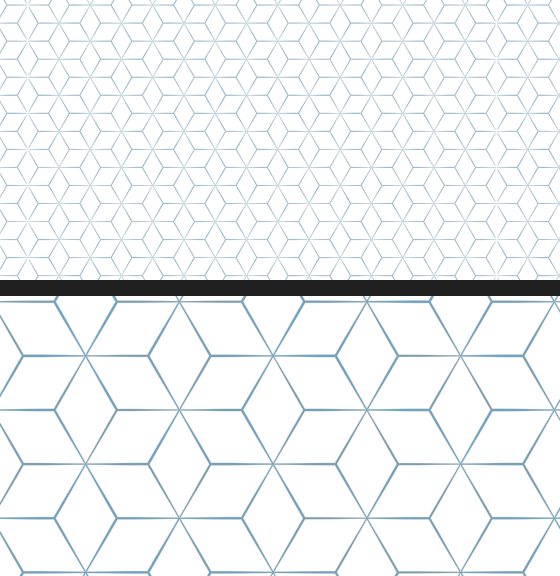
Top: the whole. Bottom: its middle third, enlarged.
Write a Shadertoy shader that draws this pattern.

```glsl
const float EDGE = 0.0744;      // rhombus side, in canvas heights
const float SIXTH = 1.04719755; // sixty degrees

float hash(vec2 p) {
    return fract(sin(dot(p, vec2(127.1, 311.7))) * 43758.5453);
}

// Share of a pixel footprint covered by a line of the given half width
float lineCoverage(float dist, float halfWidth, float footprint) {
    float low = max(dist - 0.5 * footprint, -halfWidth);
    float high = min(dist + 0.5 * footprint, halfWidth);
    return max(high - low, 0.0) / footprint;
}

void mainImage(out vec4 fragColor, in vec2 fragCoord) {
    vec2 p = fragCoord / iResolution.y - vec2(0.099, 0.982);

    // Nearest six-spoke star on a triangular lattice
    vec2 cell = EDGE * vec2(3.0, sqrt(3.0));
    vec2 idA = floor(p / cell + 0.5);
    vec2 idB = floor(p / cell) + 0.5;
    vec2 a = p - idA * cell;
    vec2 b = p - idB * cell;
    bool useA = dot(a, a) < dot(b, b);
    vec2 q = useA ? a : b;
    vec2 id = useA ? idA : idB;

    // Fold the star onto one spoke; the spokes outline the rhombi
    float angle = atan(q.y, q.x + 1e-7);
    float spoke = floor(angle / SIXTH + 0.5);
    float folded = angle - spoke * SIXTH;
    float along = length(q) * cos(folded);
    float across = length(q) * abs(sin(folded));

    // Lines taper toward the star centre and vary a little in strength
    float variation = hash(id * 2.0 + mod(spoke, 6.0) * 17.0);
    float taper = smoothstep(0.0, 0.8, along / EDGE);
    float halfWidth = mix(0.0008, 0.0014, taper) * mix(0.88, 1.12, variation);
    float ink = lineCoverage(across, halfWidth, 1.2 / iResolution.y);

    // Every fifteenth column leaves its slanted spokes short of the centre
    bool seam = mod(floor(id.x * 2.0 + 0.5), 15.0) < 0.5;
    bool slanted = mod(spoke, 3.0) > 0.5;
    if (seam && slanted) ink *= smoothstep(0.004, 0.010, along);

    vec3 lineColor = mix(vec3(0.49, 0.61, 0.67), vec3(0.45, 0.64, 0.75), variation);
    fragColor = vec4(mix(vec3(1.0), lineColor, ink), 1.0);
}
```
